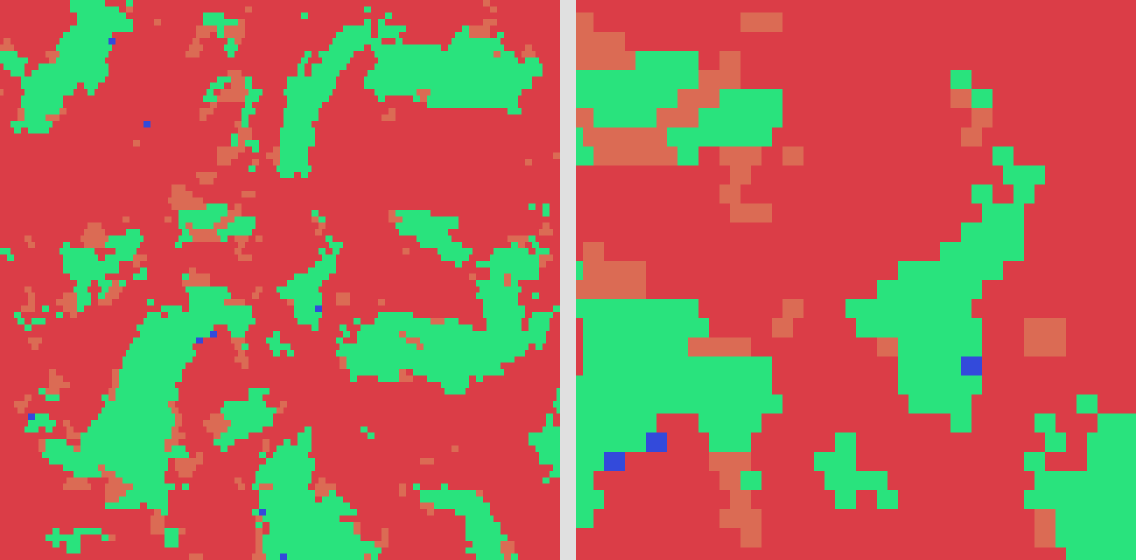
Left, the full canvas; right, a detail of the centre.
Reproduce this texture procedurally as a Shadertoy shader.

```glsl
#define GRID vec2(80.0, 88.0)
#define PATCH_SCALE 6.3
#define PATCH_LEVEL 0.166
#define ROUGHNESS 0.55
#define FRINGE_LEVEL 0.24
#define FRINGE_FALLOFF 0.9
#define RED vec3(0.86, 0.24, 0.28)
#define GREEN vec3(0.16, 0.89, 0.49)
#define ORANGE vec3(0.86, 0.42, 0.33)
#define BLUE vec3(0.20, 0.29, 0.86)
#define YELLOW vec3(0.74, 0.94, 0.20)

// Integer hash mapped to 0..1
float hash(vec2 cell, uint seed) {
    uvec2 q = uvec2(ivec2(cell) + 4096);
    uint h = q.x * 1597334677u ^ q.y * 3812015801u ^ seed * 2654435769u;
    h = (h ^ (h >> 16)) * 2146121005u;
    h = (h ^ (h >> 15)) * 2221713035u;
    h ^= h >> 16;
    return float(h >> 8) / 16777216.0;
}

float cornerSlope(vec2 corner, vec2 offset, uint seed) {
    float angle = 6.28318 * hash(corner, seed);
    return dot(vec2(cos(angle), sin(angle)), offset);
}

// Gradient noise, centred on zero
float noise(vec2 p, uint seed) {
    vec2 i = floor(p), f = p - i;
    vec2 s = f * f * (3.0 - 2.0 * f);
    vec2 e = vec2(1.0, 0.0);
    float low = mix(cornerSlope(i, f, seed), cornerSlope(i + e.xy, f - e.xy, seed), s.x);
    float high = mix(cornerSlope(i + e.yx, f - e.yx, seed), cornerSlope(i + e.xx, f - e.xx, seed), s.x);
    return mix(low, high, s.y);
}

// Warped fractal field whose peaks form the patches
float patchField(vec2 uv) {
    vec2 p = uv * PATCH_SCALE;
    p += 0.8 * vec2(noise(p * 0.6, 1u), noise(p * 0.6, 2u));
    float sum = 0.0, amplitude = 1.0;
    for (uint octave = 0u; octave < 4u; octave++) {
        sum += amplitude * noise(p, 10u + octave);
        amplitude *= ROUGHNESS;
        p = mat2(0.8, 0.6, -0.6, 0.8) * p * 2.1;
    }
    return sum;
}

vec3 mosaic(vec2 uv) {
    // Blocks, with some rows moved by half a block
    vec2 grid = uv * GRID;
    float shift = 0.5 * step(0.5, hash(vec2(0.0, floor(grid.y)), 3u));
    vec2 block = floor(grid + vec2(shift, 0.0));
    vec2 centre = (block + 0.5 - vec2(shift, 0.0)) / GRID;

    // Green patches on red
    float height = patchField(centre) - PATCH_LEVEL;
    vec3 color = height > 0.0 ? GREEN : RED;

    // Orange crumbs gathered along patch borders
    float crumbs = noise(centre * 27.0, 20u) + 0.5 * noise(centre * 4.0, 21u);
    if (crumbs - FRINGE_FALLOFF * abs(height) > FRINGE_LEVEL) color = ORANGE;

    // Rare single blocks near the borders
    float rare = hash(block, 30u);
    if (abs(height) < 0.2) {
        if (rare < 0.0025) color = BLUE;
        else if (rare > 0.9992) color = YELLOW;
    }
    return color;
}

void mainImage(out vec4 fragColor, in vec2 fragCoord) {
    // Average four samples to smooth the block edges
    vec3 sum = vec3(0.0);
    for (int k = 0; k < 4; k++) {
        vec2 offset = vec2(k & 1, k >> 1) * 0.5 - 0.25;
        sum += mosaic((fragCoord + offset) / iResolution.xy);
    }
    fragColor = vec4(sum * 0.25, 1.0);
}
```
